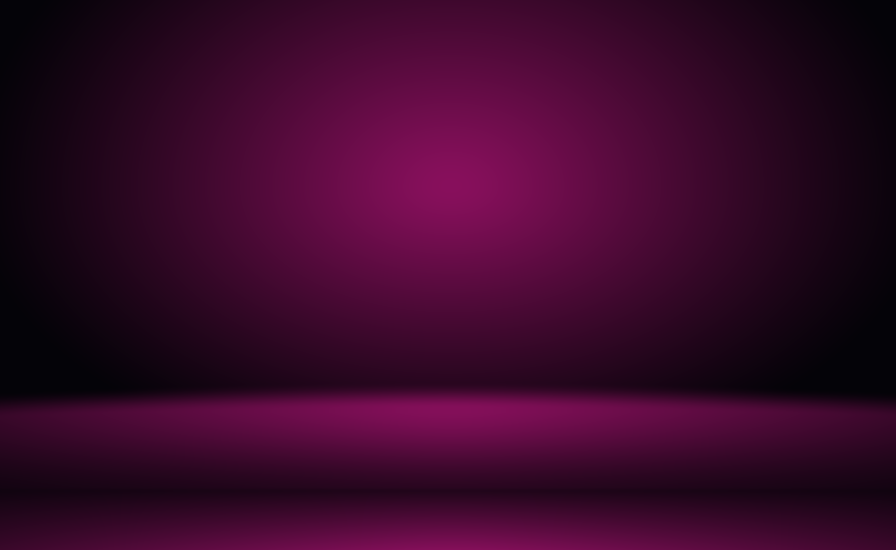
This background is drawn by a Shadertoy shader. Its source:

```glsl
const vec3 SHADOW = vec3(0.015, 0.010, 0.030);
const vec3 MAGENTA = vec3(0.530, 0.060, 0.360);

// Wall glow, in fractions of the canvas
const vec2 GLOW_CENTER = vec2(0.503, 0.661);
const float GLOW_WIDTH = 0.50;
const float GLOW_ABOVE = 0.60;
const float GLOW_BELOW = 0.487;
const float GLOW_CORE = 0.08;
const float GLOW_FALLOFF = 1.2;

// Floor bands
const float HORIZON = 0.306;
const float HORIZON_SOFTNESS = 0.048;
const float HORIZON_CURVE = 0.018;
const float FLOOR_PEAK = 0.250;
const float STEP_EDGE = 0.110;
const float STEP_SOFTNESS = 0.005;
const float FLOOR_FAR_LIGHT = 0.97;
const float FLOOR_NEAR_LIGHT = 0.28;
const float STEP_TOP_LIGHT = 0.20;
const float STEP_BOTTOM_LIGHT = 0.98;
const float SIDE_DIMMING = 0.65;

// Linear falloff with a rounded tip at zero
float roundedFalloff(float d, float tip) {
    return 1.0 + tip - sqrt(d * d + tip * tip);
}

float wallLight(vec2 uv) {
    vec2 p = uv - GLOW_CENTER;
    p /= vec2(GLOW_WIDTH, p.y > 0.0 ? GLOW_ABOVE : GLOW_BELOW);
    return pow(clamp(roundedFalloff(length(p), GLOW_CORE), 0.0, 1.0), GLOW_FALLOFF);
}

float floorLight(vec2 uv, float side) {
    // Far band fades toward the viewer; near band brightens again
    float nearness = clamp((FLOOR_PEAK - uv.y) / (FLOOR_PEAK - STEP_EDGE), 0.0, 1.0);
    float farBand = mix(FLOOR_FAR_LIGHT, FLOOR_NEAR_LIGHT, mix(nearness, smoothstep(0.0, 1.0, nearness), 0.5));
    float drop = clamp(1.0 - uv.y / STEP_EDGE, 0.0, 1.0);
    float nearBand = mix(STEP_TOP_LIGHT, STEP_BOTTOM_LIGHT, drop);
    float band = mix(nearBand, farBand,
                     smoothstep(-STEP_SOFTNESS, STEP_SOFTNESS, uv.y - STEP_EDGE));
    return band * mix(1.0 - SIDE_DIMMING, 1.0, roundedFalloff(side, 0.12));
}

void mainImage(out vec4 fragColor, in vec2 fragCoord) {
    vec2 uv = fragCoord / iResolution.xy;
    float side = abs(uv.x - GLOW_CENTER.x) * 2.0;

    // Soft horizon that dips slightly at the sides
    float horizon = HORIZON - HORIZON_CURVE * side * side;
    float floorMask = 1.0 - smoothstep(horizon - HORIZON_SOFTNESS, horizon, uv.y);

    float light = mix(wallLight(uv), floorLight(uv, side), floorMask);
    fragColor = vec4(mix(SHADOW, MAGENTA, light), 1.0);
}
```
